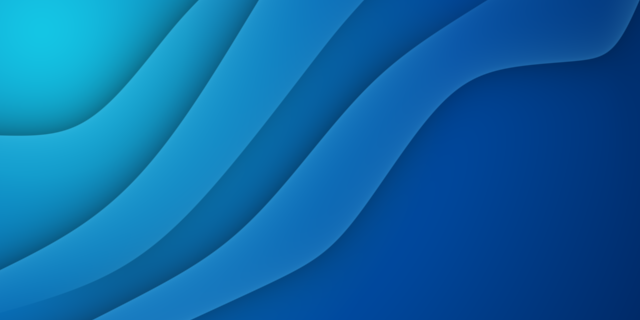
Reproduce this background procedurally as a WebGL 2 fragment shader.

```glsl
#version 300 es
precision highp float;
// Layered blue paper waves running from cyan (upper left) to navy (right).
// Each wave edge is a line bent by soft ramps; its distance casts a shadow
// on one side and a pale glow on the other, over one radial gradient.
#define SHADOW_WIDTH 0.065
#define SHADOW_DEPTH 0.33
#define GLOW_WIDTH 0.085
#define GLOW_AMOUNT 0.20
#define RIM_WIDTH 0.007
#define RIM_AMOUNT 0.09
#define LIGHT_CENTER vec2(0.13, 0.90)

uniform vec2 u_resolution;
out vec4 fragColor;

const vec3 CYAN  = vec3(0.08, 0.78, 0.90);
const vec3 AZURE = vec3(0.06, 0.60, 0.80);
const vec3 BLUE  = vec3(0.03, 0.44, 0.73);
const vec3 ROYAL = vec3(0.00, 0.29, 0.63);
const vec3 NAVY  = vec3(0.00, 0.16, 0.40);
const vec3 GLOW  = vec3(0.42, 0.80, 0.94);

// Radial background gradient
vec3 baseColor(vec2 p) {
    float t = length(p - LIGHT_CENTER);
    vec3 c = mix(CYAN, AZURE, smoothstep(-0.05, 0.55, t));
    c = mix(c, BLUE, clamp((t - 0.45) / 0.42, 0.0, 1.0));
    c = mix(c, ROYAL, clamp((t - 0.87) / 0.43, 0.0, 1.0));
    return mix(c, NAVY, clamp((t - 1.30) / 0.80, 0.0, 1.0));
}

// Soft change of slope: bend = (position, softness, slope change).
// Returns height and slope.
vec2 ramp(float x, vec3 bend) {
    float e = exp((x - bend.x) / bend.y);
    return bend.z * vec2(bend.y * log(1.0 + e), e / (1.0 + e));
}

vec2 wave(float x, float start, float slope, vec3 bendA, vec3 bendB) {
    return vec2(start + slope * x, slope) + ramp(x, bendA) + ramp(x, bendB);
}

// Height and slope of each wave edge, from upper left to lower right
vec2 waveEdge(int i, float x) {
    if (i == 0) return wave(x, 0.575, -0.06, vec3(0.275, 0.07, 1.4), vec3(0.56, 0.03, -0.35));
    if (i == 1) return wave(x, 0.152, 0.45, vec3(0.44, 0.12, 1.3), vec3(0.8, 0.03, -0.1));
    if (i == 2) return wave(x, 0.02, 0.26, vec3(0.48, 0.12, 1.07), vec3(1.06, 0.03, -0.25));
    if (i == 3) return wave(x, -0.145, 0.5, vec3(0.76, 0.09, 0.86), vec3(1.16, 0.08, -0.75));
    return wave(x, -0.274, 0.46, vec3(1.05, 0.05, 1.1), vec3(1.42, 0.07, -1.5))
         + ramp(x, vec3(1.93, 0.03, 2.5));
}

vec3 shade(vec3 c, float d, float strength) {
    return c * (1.0 - SHADOW_DEPTH * strength * exp(-max(d, 0.0) / SHADOW_WIDTH));
}

vec3 glow(vec3 c, float d, float strength) {
    d = max(d, 0.0);
    float amount = GLOW_AMOUNT * exp(-d / GLOW_WIDTH) + RIM_AMOUNT * exp(-d / RIM_WIDTH);
    return mix(c, GLOW, amount * strength);
}

void main() {
    vec2 p = gl_FragCoord.xy / u_resolution.y;
    float pixel = 1.0 / u_resolution.y;
    vec3 base = baseColor(p);
    vec3 color = base;

    // Paint the layers one below another
    for (int i = 0; i < 5; i++) {
        vec2 edge = waveEdge(i, p.x);
        float d = (p.y - edge.x) / sqrt(1.0 + edge.y * edge.y);
        bool glowsAbove = i == 2 || i == 4;
        float strength = i == 2 ? 0.75 * smoothstep(0.0, 0.5, p.x) : 1.0;
        if (i == 3) strength = 1.0 - 0.5 * smoothstep(1.1, 1.6, p.x);
        vec3 above = glowsAbove ? glow(color, d, strength) : shade(color, d, strength);
        vec3 below = glowsAbove ? shade(base, -d, 0.75 * strength) : glow(base, -d, strength);
        color = mix(below, above, smoothstep(-pixel, pixel, d));
    }
    fragColor = vec4(color, 1.0);
}
```
